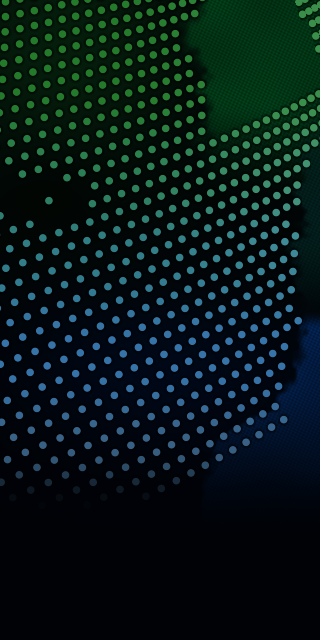
Write a Shadertoy shader that draws this background.

```glsl
// A dotted globe fading from green to blue over black, with dim mesh land panels.
// Dots sit on a curved lattice: a quadratic map from cell index to canvas,
// inverted per pixel by Newton steps. Canvas units: x 0..1, y 0..2.

float hash(vec2 p) {
    return fract(sin(dot(p, vec2(127.1, 311.7))) * 43758.5453);
}

float noise(vec2 p) {
    vec2 i = floor(p), f = fract(p);
    f = f * f * (3.0 - 2.0 * f);
    return mix(mix(hash(i), hash(i + vec2(1, 0)), f.x),
               mix(hash(i + vec2(0, 1)), hash(i + 1.0), f.x), f.y);
}

// Lattice index to canvas position
vec2 latticePoint(vec2 c) {
    return vec2(0.4445, 0.9773)
         + c.x * vec2(0.0462, 0.0198) - c.y * vec2(0.0115, 0.0622)
         - c.x * c.x * vec2(0.00055, 0.00005)
         - c.y * c.y * vec2(0.00044, 0.00052)
         + c.x * c.y * vec2(0.00063, 0.00055);
}

mat2 latticeJacobian(vec2 c) {
    return mat2(vec2(0.0462, 0.0198) - c.x * vec2(0.0011, 0.0001) + c.y * vec2(0.00063, 0.00055),
                vec2(-0.0115, -0.0622) - c.y * vec2(0.00088, 0.00104) + c.x * vec2(0.00063, 0.00055));
}

vec2 latticeIndex(vec2 p) {
    vec2 c = vec2(0.0);
    for (int i = 0; i < 6; i++)
        c -= inverse(latticeJacobian(c)) * (latticePoint(c) - p);
    return c;
}

// Left coast of the upper land panel
float greenCoast(float y) {
    return min(0.56 + 0.6 * abs(y - 1.875), 0.64);
}

// Whether a dot centred at p belongs to the dotted area
bool hasDot(vec2 p) {
    bool lake = length((p - vec2(0.117, 1.38)) / vec2(0.17, 0.075)) < 1.0
             && length(p - vec2(0.159, 1.352)) > 0.028;
    bool bare = p.x > greenCoast(p.y) && p.y - 0.5 * p.x > 1.224
             && p.x + 0.5 * p.y < 1.919;
    float rightEdge = p.y > 1.297 ? 0.898 + 0.42 * (p.y - 1.297)
                                  : 0.896 + 0.036 * smoothstep(0.96, 0.985, p.y);
    return !lake && !bare && p.x < rightEdge && p.y - 0.43 * p.x > 0.25;
}

vec3 dotColor(vec2 p) {
    vec3 color = mix(vec3(0.22, 0.38, 0.52), vec3(0.21, 0.45, 0.66), smoothstep(0.6, 0.85, p.y));
    color = mix(color, vec3(0.19, 0.49, 0.53), smoothstep(0.92, 1.2, p.y));
    color = mix(color, vec3(0.17, 0.50, 0.33), smoothstep(1.2, 1.46, p.y));
    color = mix(color, vec3(0.14, 0.48, 0.17), smoothstep(1.45, 1.72, p.y));
    color += vec3(0.09, 0.08, 0.12) * smoothstep(0.35, 1.0, p.x) * smoothstep(0.8, 1.5, p.y);
    return color * smoothstep(0.36, 0.62, p.y);
}

vec3 background(vec2 p) {
    vec3 color = mix(vec3(0.0, 0.008, 0.025), vec3(0.003, 0.018, 0.02), smoothstep(0.5, 1.4, p.y));

    // Soft glows
    color += vec3(0.015, 0.10, 0.025) * exp(-dot(p - vec2(0.2, 1.85), p - vec2(0.2, 1.85)) * 7.0);
    vec2 blueOffset = (p - vec2(0.5, 0.85)) * vec2(1.0, 1.8);
    color += vec3(0.0, 0.02, 0.07) * exp(-dot(blueOffset, blueOffset) * 6.0);
    vec2 lakeOffset = (p - vec2(0.14, 1.38)) / vec2(0.24, 0.15);
    color = mix(color, vec3(0.003, 0.022, 0.012), exp(-dot(lakeOffset, lakeOffset)));

    // Land panels with rough coasts and a fine mesh
    float rough = 0.07 * (noise(p * 18.0) - 0.5) + 0.03 * (noise(p * 50.0) - 0.5);
    float mesh = 0.85 + 0.2 * sin(p.x * 420.0 + p.y * 190.0) * sin(p.y * 430.0 - p.x * 110.0);
    mesh *= 0.8 + 0.35 * noise(p * 6.0);
    float green = smoothstep(-0.03, 0.04, p.x - greenCoast(p.y) + rough)
                * smoothstep(1.38, 1.72, p.y + 0.12 * (p.x - 0.6));
    color = mix(color, vec3(0.005, 0.23, 0.09) * mesh, green);
    float teal = smoothstep(0.92, 0.96, p.x + rough)
               * smoothstep(0.98, 1.25, p.y) * (1.0 - smoothstep(1.45, 1.7, p.y));
    color = mix(color, vec3(0.01, 0.15, 0.14) * mesh, 0.75 * teal);
    float blueCoast = 0.65 + 0.26 * smoothstep(0.58, 0.8, p.y) + 0.06 * smoothstep(0.8, 1.0, p.y);
    float blue = smoothstep(-0.015, 0.02, p.x - blueCoast + rough)
               * smoothstep(0.33, 0.85, p.y) * (1.0 - smoothstep(0.97, 1.03, p.y));
    return mix(color, vec3(0.01, 0.13, 0.31) * mesh, blue);
}

void mainImage(out vec4 fragColor, in vec2 fragCoord) {
    vec2 p = fragCoord / iResolution.xy * vec2(1.0, 2.0);
    float pixel = 2.0 / iResolution.y;
    vec3 color = background(p);

    // Nearest dot with a thin dark halo
    vec2 center = latticePoint(round(latticeIndex(p)));
    if (hasDot(center)) {
        float d = length(p - center) - 0.0118;
        color *= 1.0 - 0.55 * (1.0 - smoothstep(0.0, 0.012, d)) * smoothstep(0.36, 0.62, center.y);
        float fade = smoothstep(0.36, 0.55, center.y);
        color = mix(color, dotColor(center), fade * (1.0 - smoothstep(-0.6 * pixel, 0.6 * pixel, d)));
    }
    fragColor = vec4(color, 1.0);
}
```
